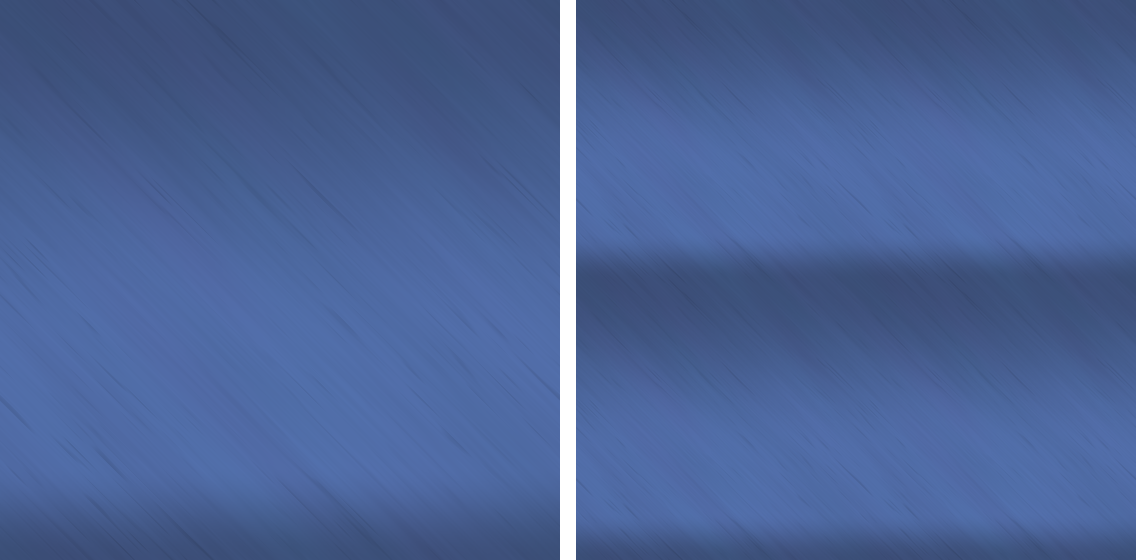
Left, the tile; right, the same tile 2 across and 2 down.
A WebGL 2 fragment shader for this texture:

```glsl
#version 300 es
precision highp float;
// Blue brushed metal with diagonal hairlines under a soft vertical sheen; tiles on both axes.
uniform vec2 u_resolution;
out vec4 fragColor;

float hash(ivec3 cell) {
  uvec3 k = uvec3(cell) * uvec3(1597u, 3571u, 7919u);
  uint h = (k.x ^ (k.y << 8) ^ (k.z << 16)) * 747796405u + 12345u;
  h = ((h >> ((h >> 28) + 4u)) ^ h) * 277803737u;
  h = (h >> 15) ^ h;
  return float(h & 65535u) / 65535.0;
}

// Smooth noise along one hairline row; the random shift staggers its ends.
float rowNoise(float along, int row, int cells, int seed) {
  float s = along * float(cells) + hash(ivec3(row, 77, seed)) * float(cells);
  float base = floor(s);
  int i = int(mod(base, float(cells)));
  float left = hash(ivec3(row, i, seed));
  float right = hash(ivec3(row, (i + 1) % cells, seed));
  return mix(left, right, smoothstep(0.0, 1.0, s - base));
}

// Stretched noise in -1..1 that wraps after whole numbers of rows and cells.
float streaks(vec2 p, int rows, int cells, int seed) {
  float r = p.x * float(rows);
  float base = floor(r);
  int row = int(mod(base, float(rows)));
  float near = rowNoise(p.y, row, cells, seed);
  float far = rowNoise(p.y, (row + 1) % rows, cells, seed);
  return mix(near, far, smoothstep(0.0, 1.0, r - base)) * 2.0 - 1.0;
}

void main() {
  vec2 uv = gl_FragCoord.xy / u_resolution;
  // Sheared frame: x runs across the hairlines, y along them.
  vec2 p = vec2(uv.x + uv.y, uv.x);

  // Vertical sheen, dark at both ends
  float sheen = smoothstep(0.0, 0.17, uv.y) * (1.0 - smoothstep(0.4, 1.0, uv.y));
  vec3 color = mix(vec3(0.233, 0.308, 0.47), vec3(0.312, 0.416, 0.645), sheen);

  // Broad soft bands and fine brushing
  float broad = streaks(p, 7, 3, 1);
  float medium = streaks(p, 23, 5, 2);
  float fine = streaks(p, 80, 8, 3);
  float hair = streaks(p, 230, 11, 4);
  float tone = 0.022 * broad + 0.016 * medium + 0.012 * fine + 0.013 * hair;

  // Sparse dark scratches, gathered in patches
  float patches = smoothstep(-0.3, 0.7, streaks(p, 17, 6, 5));
  float scratch = smoothstep(0.45, 1.0, streaks(p, 150, 14, 6));
  tone -= 0.085 * scratch * (0.25 + 0.75 * patches);
  color *= 1.01 + tone;

  // Slight drift between violet and teal
  color += vec3(0.006, -0.006, 0.0) * streaks(p, 9, 4, 7);
  fragColor = vec4(color, 1.0);
}
```
